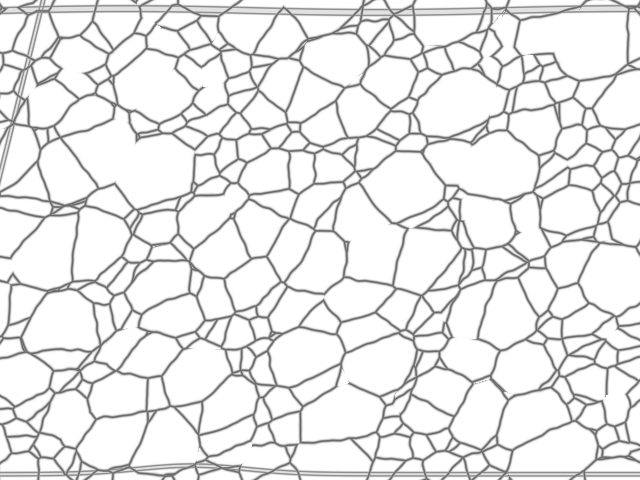
A WebGL 2 fragment shader for this pattern:

```glsl
#version 300 es
precision highp float;
// Polycrystal grain map: thin grey wobbly boundaries between white grains of mixed size.

#define ROWS 21.0          // seeds per canvas height
#define GRAIN_MIN 0.2      // seed radius range, in seed spacings
#define GRAIN_MAX 1.9
#define SIZE_SKEW 5.0      // higher gives fewer large grains
#define MERGED 0.07        // share of boundaries left out
#define STRETCH 1.13       // elongation of the grains
#define TILT 0.5           // direction of elongation, radians
#define BEND 0.022         // slow curving of the boundaries
#define ROUGHNESS 0.0045   // fine jaggedness of the boundaries
#define LINE_SIGMA 0.0021  // softness and width of a line
#define PORES 0.02         // share of regions with dark corners
#define INK 0.59           // darkness of a line core

uniform vec2 u_resolution;
out vec4 fragColor;

vec3 hash3(vec2 p) {
    vec3 q = fract(p.xyx * vec3(0.1031, 0.1030, 0.0973));
    q += dot(q, q.yxz + 33.33);
    return fract((q.xxy + q.yzz) * q.zyx);
}

vec2 noise2(vec2 p) {
    vec2 i = floor(p), f = fract(p);
    f = f * f * (3.0 - 2.0 * f);
    vec2 low = mix(hash3(i).xy, hash3(i + vec2(1, 0)).xy, f.x);
    vec2 high = mix(hash3(i + vec2(0, 1)).xy, hash3(i + vec2(1, 1)).xy, f.x);
    return mix(low, high, f.y) - 0.5;
}

// Canvas position to seed space: wobble, then stretch along the tilt.
vec2 toSeedSpace(vec2 p) {
    p += BEND * noise2(p * 9.0 + 40.0) + ROUGHNESS * noise2(p * 55.0 + 90.0);
    float c = cos(TILT), s = sin(TILT);
    vec2 along = vec2(c * p.x + s * p.y, c * p.y - s * p.x);
    return along * vec2(1.0 / STRETCH, STRETCH) * ROWS + 60.0;
}

// Seed position in xy, squared radius in z.
vec3 seedAt(vec2 cell) {
    vec3 h = hash3(cell);
    float radius = mix(GRAIN_MIN, GRAIN_MAX, pow(h.z, SIZE_SKEW));
    return vec3(cell + h.xy, radius * radius);
}

float power(vec2 q, vec3 seed) {
    vec2 d = q - seed.xy;
    return dot(d, d) - seed.z;
}

// Canvas distances to the nearest and second nearest boundary of the grain.
vec2 boundaryDistances(vec2 p) {
    const float e = 0.0008;
    vec2 q = toSeedSpace(p);
    mat2 jacobian = mat2(toSeedSpace(p + vec2(e, 0)) - q,
                         toSeedSpace(p + vec2(0, e)) - q) / e;
    vec2 base = floor(q), ownCell = base;
    vec3 own = vec3(0);
    float best = 1e5;
    for (int y = -3; y <= 3; y++)
    for (int x = -3; x <= 3; x++) {
        vec2 cell = base + vec2(x, y);
        vec3 seed = seedAt(cell);
        float d = power(q, seed);
        if (d < best) { best = d; own = seed; ownCell = cell; }
    }
    vec2 nearest = vec2(1.0);
    for (int y = -3; y <= 3; y++)
    for (int x = -3; x <= 3; x++) {
        vec2 cell = base + vec2(x, y);
        if (cell == ownCell || hash3(cell + ownCell + 300.0).x < MERGED) continue;
        vec3 seed = seedAt(cell);
        vec2 gap = seed.xy - own.xy;
        float d = (power(q, seed) - best) / max(2.0 * length(gap * jacobian), 1e-4);
        if (d < nearest.x) nearest = vec2(d, nearest.x);
        else nearest.y = min(nearest.y, d);
    }
    return nearest;
}

float stroke(float d, float sigma) {
    return exp(-0.5 * d * d / (sigma * sigma));
}

// Two parallel thin lines with a pale grey core.
float doubleLine(float d, float halfGap, float sigma) {
    float core = 0.2 * (1.0 - smoothstep(halfGap - sigma, halfGap + sigma, abs(d)));
    return max(core, 0.75 * stroke(abs(d) - halfGap, sigma * 0.75));
}

void main() {
    vec2 p = gl_FragCoord.xy / u_resolution.y;
    float sigma = max(LINE_SIGMA, 0.6 / u_resolution.y);

    // Grain boundaries
    vec2 edge = boundaryDistances(p);
    float ink = stroke(edge.x, sigma);

    // Dark pores at a few junctions
    float porous = step(hash3(floor(p * 8.0) + 17.0).y, PORES);
    ink = max(ink, porous * (1.0 - smoothstep(0.006, 0.009, edge.y)));

    // Long double lines along the top, bottom and upper left
    float top = p.y - 0.978 - 0.004 * sin(p.x * 6.0);
    float arch = (p.x - 0.4) / 0.16;
    float bottom = p.y - 0.012 - 0.018 * exp(-arch * arch);
    float slant = dot(p - vec2(0.0, 0.635), normalize(vec2(0.365, -0.09)));
    ink = max(ink, doubleLine(top, 0.006, sigma));
    ink = max(ink, doubleLine(bottom, 0.0035, sigma));
    ink = max(ink, doubleLine(slant, 0.0035, sigma));

    fragColor = vec4(vec3(1.0 - INK * ink), 1.0);
}
```
